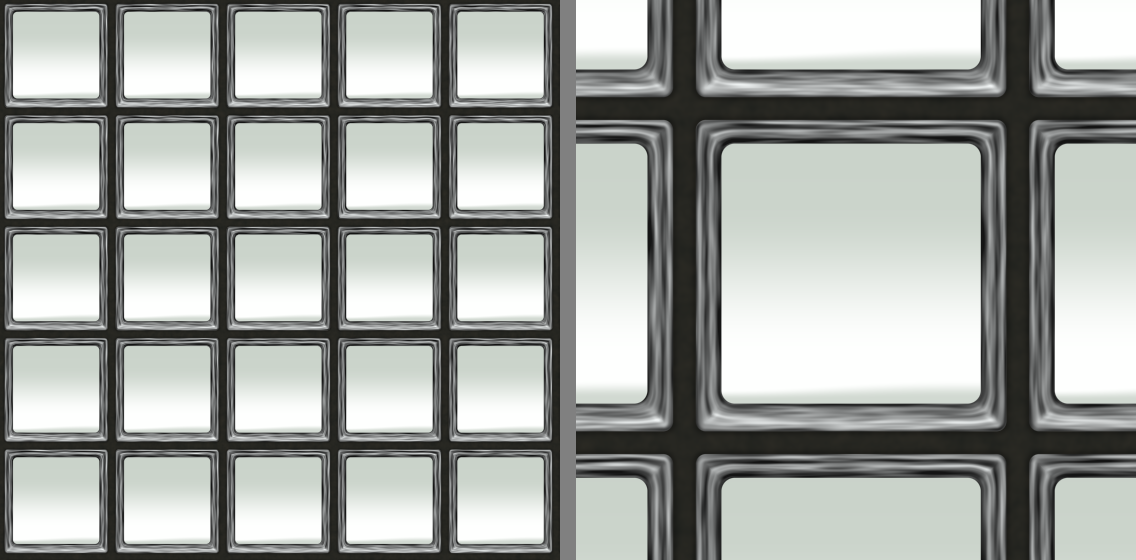
Left, the full canvas; right, a detail of the centre.
A three.js fragment shader for this pattern:

```glsl
// A wall of square glass blocks, five by five, set in dark mortar.
// Two rounded-box distances per cell split mortar, moulded glass rim and pane;
// the rim is shaded by bands across its width plus stretched gradient noise.
varying vec2 vUv;

const vec2 PITCH = vec2(0.1984, 0.1989);         // block spacing on the canvas
const vec2 FIRST_CENTER = vec2(0.1003, 0.1048);  // centre of the lower left block
const vec2 PANE_OFFSET = vec2(0.0, 0.006);
const float BLOCK_HALF = 0.466;                  // sizes in cell units
const float PANE_HALF = 0.389;

const vec3 MORTAR = vec3(0.15, 0.15, 0.13);
const vec3 PANE_GREEN = vec3(0.79, 0.825, 0.79);
const vec3 PANE_WHITE = vec3(0.995, 1.0, 0.995);
const vec3 RIM_TINT = vec3(0.985, 1.0, 1.0);

vec2 hashGradient(vec2 cell) {
  vec2 h = vec2(dot(cell, vec2(127.1, 311.7)), dot(cell, vec2(269.5, 183.3)));
  return 2.0 * fract(sin(h) * 43758.5) - 1.0;
}

float gradientNoise(vec2 p) {
  vec2 i = floor(p);
  vec2 f = p - i;
  vec2 u = f * f * f * (f * (f * 6.0 - 15.0) + 10.0);
  vec2 e = vec2(0.0, 1.0);
  float low = mix(dot(hashGradient(i), f), dot(hashGradient(i + e.yx), f - e.yx), u.x);
  float high = mix(dot(hashGradient(i + e), f - e), dot(hashGradient(i + e.yy), f - e.yy), u.x);
  return mix(low, high, u.y);
}

float roundedBox(vec2 p, float halfSize, float radius) {
  vec2 q = abs(p) - halfSize + radius;
  return length(max(q, 0.0)) + min(max(q.x, q.y), 0.0) - radius;
}

float coverage(float dist, float pixel) {
  return 1.0 - smoothstep(-0.75 * pixel, 0.75 * pixel, dist);
}

float band(float t, float center, float width) {
  float d = (t - center) / width;
  return exp(-d * d);
}

// Streaks along a rim: a shared pattern with a little variation per block.
float streaks(float along, float t, float side, float seed) {
  float shared_ = gradientNoise(vec2(along * 5.0 + side * 17.0, t * 5.0 + side * 9.0));
  float fine = gradientNoise(vec2(along * 9.0 + seed * 31.0, t * 9.0 + seed * 7.0));
  return shared_ + 0.6 * fine;
}

// Rim brightness; t runs from 0 at the pane to 1 at the outer edge.
float sideRim(float t, float streak) {
  return 0.37 + 0.17 * band(t, 0.84, 0.10) + 0.17 * band(t, 0.38, 0.13)
       - 0.20 * band(t, 0.03, 0.13) - 0.13 * band(t, 0.62, 0.08)
       - 0.15 * band(t, 1.0, 0.06) + 0.34 * streak;
}

float topRim(float t, float streak) {
  return 0.33 + 0.36 * band(t, 0.50, 0.12) + 0.30 * band(t, 0.88, 0.08)
       - 0.15 * band(t, 0.70, 0.09) - 0.16 * band(t, 0.12, 0.16) + 0.40 * streak;
}

float bottomRim(float t, float streak) {
  return 0.57 + 0.16 * band(t, 0.70, 0.17) - 0.32 * band(t, 0.03, 0.14)
       - 0.08 * band(t, 0.38, 0.09) - 0.28 * band(t, 1.0, 0.09) + 0.40 * streak;
}

vec3 rimColor(vec2 p, float t, float seed) {
  float bend = t + 0.10 * gradientNoise(p * 6.0 + seed * 5.0);
  float side = p.x < 0.0 ? 1.0 : 2.0;
  float vertical = sideRim(bend, streaks(p.y, t, side, seed));
  float top = topRim(bend, streaks(p.x, t, 3.0, seed));
  float bottom = bottomRim(bend, streaks(p.x, t, 4.0, seed));
  float level = p.y > 0.0 ? top : bottom;

  // Join the sides at the mitred corners, where the glass catches light.
  float mitre = abs(p.x) - abs(p.y);
  float light = mix(level, vertical, smoothstep(-0.018, 0.018, mitre));
  float glint = band(mitre, 0.0, 0.022) * band(t, 0.58, 0.25);
  light += glint * (p.y > 0.0 ? 0.10 : 0.20);
  return clamp(light, 0.08, 0.95) * RIM_TINT;
}

vec3 paneColor(vec2 p) {
  float height = 0.5 + 0.5 * p.y / PANE_HALF;
  float glow = 1.0 - smoothstep(0.20, 0.76, height);
  vec3 color = mix(PANE_GREEN + 0.03 * (1.0 - height), PANE_WHITE, glow);
  // Green reflection along the foot of the pane, thickest toward the right.
  float foot = 0.035 + 0.025 * smoothstep(-0.4, 0.3, p.x);
  float reflection = 1.0 - smoothstep(foot * 0.4, foot * 1.5, height);
  return mix(color, PANE_GREEN, 0.85 * reflection);
}

vec3 mortarColor(vec2 uv, float blockDist) {
  float grain = gradientNoise(uv * 90.0) + 0.5 * gradientNoise(uv * 230.0);
  float shadow = band(blockDist, 0.0, 0.012);
  return MORTAR * (1.0 + 0.13 * grain - 0.25 * shadow) + vec3(0.012, 0.004, 0.0) * grain;
}

void main() {
  vec2 grid = (vUv - FIRST_CENTER) / PITCH;
  vec2 id = floor(grid + 0.5);
  vec2 p = grid - id;
  float pixel = fwidth(vUv.x) / PITCH.x;
  float seed = fract(sin(dot(id, vec2(12.99, 78.23))) * 437.58);

  float blockDist = roundedBox(p, BLOCK_HALF, 0.03);
  float paneDist = roundedBox(p - PANE_OFFSET, PANE_HALF, 0.04);
  float t = clamp(paneDist / max(paneDist - blockDist, 0.001), 0.0, 1.0);

  vec3 color = mortarColor(vUv, blockDist);
  color = mix(color, rimColor(p, t, seed), coverage(blockDist, pixel));
  color = mix(color, paneColor(p - PANE_OFFSET), coverage(paneDist, pixel));
  gl_FragColor = vec4(color, 1.0);
}
```
